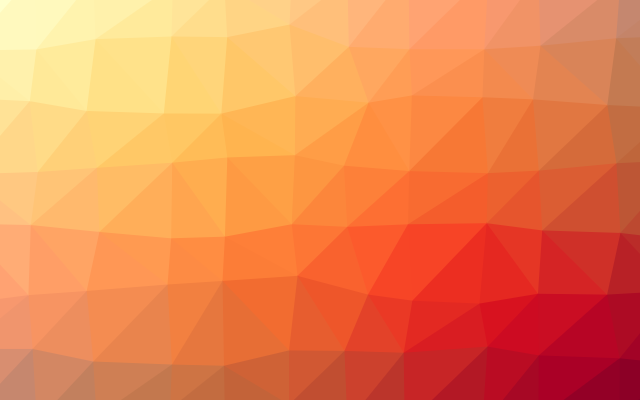
A Shadertoy shader for this background:

```glsl
// Low-poly triangle mesh fading from pale yellow through orange to dark red.

#define ASPECT 1.6                  // canvas width in units of its height
#define PITCH vec2(0.1619, 0.1569)  // spacing of the mesh columns and rows
#define ORIGIN vec2(0.075, 0.106)   // mesh point (0, 0), measured from the top left
#define JITTER 0.010                // random shift of each mesh point
#define COLUMN_WAVE 0.0146          // uneven spacing of the columns
#define ROW_ZIGZAG 0.0188           // alternating shift of the rows
#define SLASH_BIAS 1.08             // preference for rising diagonals

const float TAU = 6.28319;

// Linear RGB to white-relative XYZ
const mat3 RGB_TO_XYZ = mat3(
    0.4339, 0.2126, 0.0177,
    0.3762, 0.7152, 0.1095,
    0.1899, 0.0722, 0.8728);

vec2 hash22(vec2 p) {
    vec3 q = fract(p.xyx * vec3(0.1031, 0.1030, 0.0973));
    q += dot(q, q.yzx + 33.33);
    return fract((q.xx + q.yz) * q.zy);
}

float cross2(vec2 a, vec2 b) {
    return a.x * b.y - a.y * b.x;
}

// Nine-step ramp, light to dark
vec3 heatRamp(float t) {
    vec3 stops[9] = vec3[9](
        vec3(1.00, 1.00, 0.80), vec3(1.00, 0.93, 0.63), vec3(1.00, 0.85, 0.46),
        vec3(1.00, 0.70, 0.30), vec3(0.99, 0.55, 0.24), vec3(0.99, 0.31, 0.16),
        vec3(0.89, 0.10, 0.11), vec3(0.74, 0.00, 0.15), vec3(0.50, 0.00, 0.15));
    float s = clamp(t, 0.0, 1.0) * 8.0;
    int i = min(int(s), 7);
    return mix(stops[i], stops[i + 1], s - float(i));
}

// Cube roots of XYZ give a perceptual space for mixing
vec3 toPerceptual(vec3 color) {
    return pow(RGB_TO_XYZ * pow(color, vec3(2.2)), vec3(1.0 / 3.0));
}

vec3 fromPerceptual(vec3 q) {
    vec3 linear = inverse(RGB_TO_XYZ) * (q * q * q);
    return pow(clamp(linear, 0.0, 1.0), vec3(1.0 / 2.2));
}

// Horizontal and vertical ramps, blended equally
vec3 facetColor(vec2 center) {
    vec3 across = toPerceptual(heatRamp(center.x / ASPECT));
    vec3 down = toPerceptual(heatRamp(center.y));
    return fromPerceptual(mix(across, down, 0.5));
}

// Irregular grid: waves bend the columns and rows, a hash shifts each point
vec2 meshPoint(vec2 id) {
    vec2 p = ORIGIN + id * PITCH;
    p.x += COLUMN_WAVE * (sin(TAU * id.x / 9.0) + cos(TAU * (id.x - 2.0) / 2.5));
    float sway = 0.0563 * exp(-pow(abs(id.x - 5.0), 2.0)) - 0.0125;
    p.x += sway * cos(TAU * (id.y - 1.0) / 3.0);
    p.y += ROW_ZIGZAG * cos(TAU * (id.x - 6.6) / 8.0) * cos(0.5 * TAU * id.y);
    p.y -= 0.029 * exp(-2.0 * pow(abs(id.x - 4.0), 2.0));
    return p + JITTER * (2.0 * hash22(id + 17.0) - 1.0);
}

// Signed distance to the line a-b, positive on the inner side
float edgeSide(vec2 p, vec2 a, vec2 b) {
    return cross2(b - a, p - a) / length(b - a);
}

// Adds one triangle, weighted by its coverage of the pixel
void addFacet(inout vec4 sum, vec2 p, vec2 a, vec2 b, vec2 c, float pixel) {
    float inside = min(edgeSide(p, a, b), min(edgeSide(p, b, c), edgeSide(p, c, a)));
    float coverage = clamp(inside / pixel + 0.5, 0.0, 1.0);
    if (coverage > 0.0) {
        sum += coverage * vec4(facetColor((a + b + c) / 3.0), 1.0);
    }
}

void mainImage(out vec4 fragColor, in vec2 fragCoord) {
    vec2 uv = fragCoord / iResolution.xy;
    vec2 p = vec2(uv.x * ASPECT, 1.0 - uv.y);
    float pixel = 1.0 / iResolution.y;
    vec2 base = floor((p - ORIGIN) / PITCH);
    vec4 sum = vec4(0.0);

    // Split each nearby cell along its shorter diagonal
    for (int y = -1; y <= 1; y++) {
        for (int x = -1; x <= 1; x++) {
            vec2 id = base + vec2(x, y);
            vec2 a = meshPoint(id);
            vec2 b = meshPoint(id + vec2(1.0, 0.0));
            vec2 c = meshPoint(id + vec2(0.0, 1.0));
            vec2 d = meshPoint(id + vec2(1.0, 1.0));
            if (distance(b, c) < SLASH_BIAS * distance(a, d)) {
                addFacet(sum, p, a, b, c, pixel);
                addFacet(sum, p, d, c, b, pixel);
            } else {
                addFacet(sum, p, a, b, d, pixel);
                addFacet(sum, p, a, d, c, pixel);
            }
        }
    }
    fragColor = vec4(sum.rgb / max(sum.a, 0.001), 1.0);
}
```
